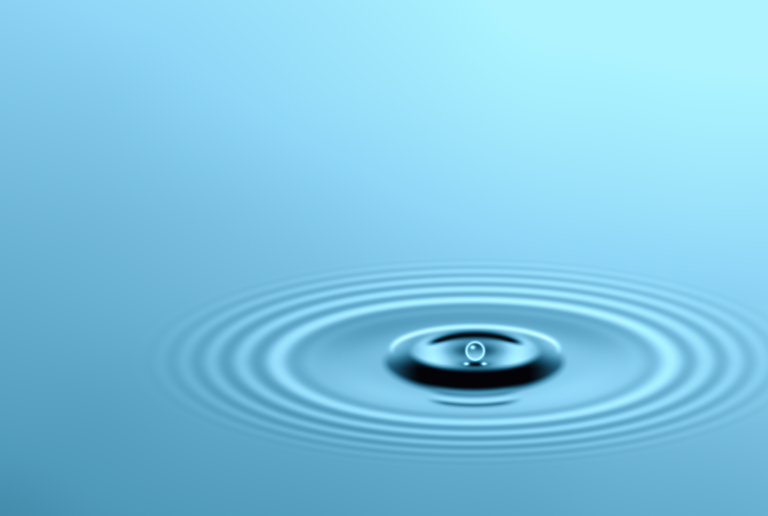
This texture is drawn by a Shadertoy shader. Its source:

```glsl
// Calm blue water with elliptical ripples spreading from a small falling drop.
// One scalar tone is built from gradients, a chirped radial wave and soft
// ellipses, then a colour ramp turns that tone into water colours.

const float ASPECT = 1.49;
const float TAU = 6.2831853;
const float TILT = 0.315;                    // vertical squash of the water plane
const vec2 RIPPLE_CENTER = vec2(0.919, 0.298);

float hash(vec2 p) {
    vec3 q = fract(vec3(p.xyx) * 0.1031);
    q += dot(q, q.yzx + 33.33);
    return fract((q.x + q.y) * q.z);
}

float valueNoise(vec2 p) {
    vec2 cell = floor(p), f = fract(p);
    f = f * f * (3.0 - 2.0 * f);
    float low = mix(hash(cell), hash(cell + vec2(1, 0)), f.x);
    float high = mix(hash(cell + vec2(0, 1)), hash(cell + vec2(1, 1)), f.x);
    return mix(low, high, f.y);
}

float bell(float x, float width) {
    x /= width;
    return exp(-x * x);
}

// Approximate signed distance to an axis-aligned ellipse.
float ellipse(vec2 p, vec2 radii) {
    float k = length(p / radii);
    return (k - 1.0) * k / max(length(p / (radii * radii)), 0.001);
}

float fill(float d, float soft) {
    return 1.0 - smoothstep(-soft, soft, d);
}

float softSpot(vec2 p, vec2 radii) {
    p /= radii;
    return exp(-dot(p, p));
}

vec3 waterRamp(float t) {
    vec3 c = mix(vec3(0.01, 0.01, 0.03), vec3(0.10, 0.33, 0.44), clamp(t / 0.25, 0.0, 1.0));
    c = mix(c, vec3(0.31, 0.60, 0.73), clamp((t - 0.25) / 0.25, 0.0, 1.0));
    c = mix(c, vec3(0.43, 0.71, 0.84), clamp((t - 0.50) / 0.15, 0.0, 1.0));
    c = mix(c, vec3(0.56, 0.84, 0.97), clamp((t - 0.65) / 0.15, 0.0, 1.0));
    c = mix(c, vec3(0.67, 0.95, 1.00), clamp((t - 0.80) / 0.15, 0.0, 1.0));
    return mix(c, vec3(0.93, 1.00, 1.00), clamp((t - 0.95) / 0.20, 0.0, 1.0));
}

float backdrop(vec2 uv, vec2 p) {
    float tone = 0.46 + 0.16 * uv.x + 0.32 * uv.y;
    tone += 0.09 * softSpot(p - vec2(1.12, 0.84), vec2(0.62, 0.48));
    tone += 0.018 * (valueNoise(p * 5.0) - 0.5);
    return min(tone, 0.96);
}

// Rings that tighten and fade outward; the near side is phase shifted.
float ripples(vec2 p) {
    vec2 q = (p - RIPPLE_CENTER) / vec2(1.0, TILT);
    float r = length(q);
    float up = q.y / max(r, 0.001);
    float d = r - 0.383;
    float turns = 13.5 * d + 18.0 * d * d + 0.2 * max(-up, 0.0);
    float fade = smoothstep(0.29, 0.38, r) * (1.0 - smoothstep(0.38, 0.68, r));
    float tone = cos(TAU * turns) * fade * (0.11 + 0.05 * abs(up));
    tone += 0.07 * bell(d, 0.025) + 0.04 * fill(r - 0.45, 0.12);

    // Broad shading of the smooth water inside the first ring.
    tone -= 0.21 * bell(r - 0.28, 0.075) * smoothstep(-0.15, 0.9, up);
    tone += 0.10 * bell(r - 0.26, 0.07) * smoothstep(0.1, -0.8, up);
    return tone;
}

float crater(float tone, vec2 p, float px) {
    // Black near wall of the hollow, with paler upper water.
    vec2 q = p - vec2(0.920, 0.301);
    float hollow = fill(ellipse(q, vec2(0.174, 0.061)), 0.009 + px);
    float wall = mix(0.0, 0.53, smoothstep(-0.018, 0.035, q.y));
    wall += 0.30 * smoothstep(0.10, 0.18, abs(q.x));
    tone = mix(tone, wall, hollow);

    // Raised inner basin, bright at its flanks.
    vec2 b = p - vec2(0.922, 0.321);
    float basin = fill(ellipse(b, vec2(0.126, 0.037)), 0.007 + px);
    float flank = 0.55 + 0.42 * bell(abs(b.x) - 0.080, 0.038);
    tone = mix(tone, flank, basin);
    float rim = bell(ellipse(b, vec2(0.162, 0.046)), 0.0035 + px);
    tone += 0.38 * rim * smoothstep(-0.015, 0.025, b.y);
    float arc = bell(ellipse(b, vec2(0.090, 0.030)), 0.006 + px);
    tone = mix(tone, 0.02, arc * smoothstep(0.005, 0.020, b.y));
    tone = mix(tone, 0.12, 0.85 * softSpot(b, vec2(0.050, 0.014)));

    // Thin broken reflections just in front of the hollow.
    for (int i = 0; i < 2; i++) {
        float k = float(i);
        vec2 s = p - vec2(0.920, 0.233 - 0.018 * k);
        float curve = s.y - 1.2 * s.x * s.x;
        float span = fill(abs(s.x) - 0.075, 0.025);
        tone -= (0.22 + 0.20 * k) * span * bell(curve, 0.003 + px);
        tone += 0.12 * span * bell(curve - 0.007, 0.004 + px);
    }
    return tone;
}

float droplet(float tone, vec2 p, float px) {
    vec2 q = p - vec2(0.922, 0.320);
    float d = length(q) - 0.018;
    // Contact shadow and its two small glints.
    tone = mix(tone, 0.03, softSpot(q + vec2(0.0, 0.026), vec2(0.025, 0.006)));
    tone += 0.9 * softSpot(vec2(abs(q.x) - 0.017, q.y + 0.025), vec2(0.005, 0.003));
    float body = 0.22 + 0.55 * smoothstep(0.012, -0.014, q.y);
    body += 0.8 * softSpot(q - vec2(-0.005, 0.007), vec2(0.005, 0.004));
    tone = mix(tone, body, fill(d, px));
    return mix(tone, 1.02, 0.85 * bell(d + 0.001, 0.002 + 0.4 * px));
}

void mainImage(out vec4 fragColor, in vec2 fragCoord) {
    vec2 uv = fragCoord / iResolution.xy;
    vec2 p = vec2(uv.x * ASPECT, uv.y);
    float px = 1.0 / iResolution.y;
    float tone = backdrop(uv, p) + ripples(p);
    tone = crater(tone, p, px);
    tone = droplet(tone, p, px);
    fragColor = vec4(waterRamp(tone), 1.0);
}
```
